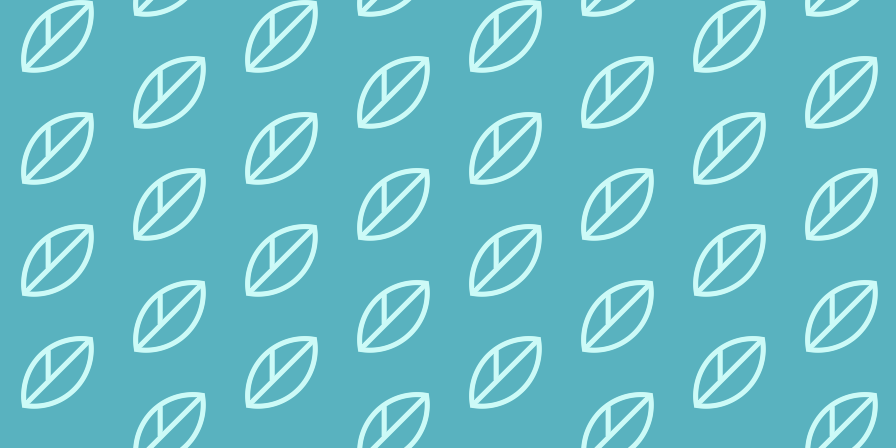
Write a Shadertoy shader that draws this pattern.

```glsl
// Outlined leaves on flat teal: eight columns of four, every other column
// dropped by half a cell. Each leaf is a tilted lens made of two circles,
// with a straight midrib and one upright side vein.

const float HALF_STROKE = 0.0228;

// Signed distance to a lens between two circles, long axis along x
float lensDistance(vec2 p) {
    return length(vec2(p.x, abs(p.y) + 0.296)) - 0.511;
}

// Signed distance to the strokes of one leaf centred on the origin
float leafDistance(vec2 p) {
    // Leaf axes: x runs tip to tip, y points to the upper left
    vec2 q = vec2(p.x + p.y, p.y - p.x) * 0.70711;
    float lens = lensDistance(q);

    float outline = abs(lens) - HALF_STROKE;
    float midrib = max(abs(q.y) - HALF_STROKE, lens);
    float vein = max(abs(p.x + 0.083) - HALF_STROKE, max(lens, -q.y));
    return min(outline, min(midrib, vein));
}

void mainImage(out vec4 fragColor, in vec2 fragCoord) {
    // Square cells, four to the canvas height
    float pixel = 4.0 / iResolution.y;
    vec2 p = fragCoord * pixel;

    // Staggered repeat, with each leaf in the middle of its cell
    p.x -= 0.013;
    p.y -= 0.175 - 0.5 * mod(floor(p.x), 2.0);
    vec2 cell = fract(p) - 0.5;

    float ink = 1.0 - smoothstep(-0.6 * pixel, 0.6 * pixel, leafDistance(cell));

    vec3 teal = vec3(0.35, 0.70, 0.75);
    vec3 paleMint = vec3(0.80, 0.98, 0.97);
    fragColor = vec4(mix(teal, paleMint, ink), 1.0);
}
```
